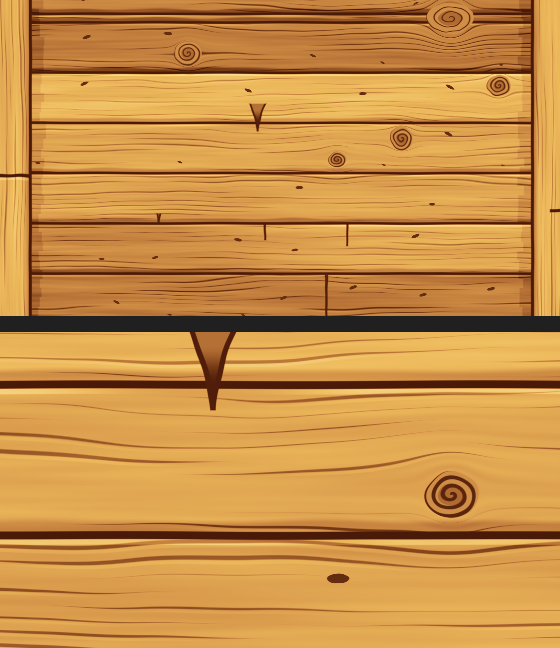
Top: the whole. Bottom: its middle third, enlarged.
A WebGL 2 fragment shader for this texture:

```glsl
#version 300 es
precision highp float;

uniform vec2 u_resolution;
out vec4 fragColor;

// Layout, in units of the canvas height
const float PITCH = 0.159;
const float FIRST_SEAM = 0.134;
const float EXTRA_SEAM = 0.956;
const float SEAM_HALF = 0.0042;
const float LEFT_EDGE = 0.096;
const float RIGHT_EDGE = 1.685;
const float PLANK_GRAIN = 62.0;
const float POST_GRAIN = 85.0;
const float STROKE_HALF = 0.0022;

// Wood tones from dark to light; a tone is a position along this ramp
const vec3 WOOD[6] = vec3[6](
    vec3(0.29, 0.10, 0.03), vec3(0.49, 0.25, 0.09), vec3(0.71, 0.44, 0.21),
    vec3(0.84, 0.59, 0.29), vec3(0.93, 0.73, 0.36), vec3(0.97, 0.86, 0.55));
const float ROW_TONE[7] = float[7](2.35, 2.7, 3.4, 3.5, 4.0, 2.35, 2.6);

// Knots: centre, radius, vertical squash
const vec4 KNOTS[5] = vec4[5](
    vec4(0.595, 0.831, 0.043, 1.1), vec4(1.579, 0.729, 0.038, 1.15),
    vec4(1.271, 0.562, 0.036, 0.95), vec4(1.067, 0.495, 0.029, 1.2),
    vec4(1.424, 0.943, 0.075, 1.6));
// Splits: x, top, length, half width at the top
const vec4 SPLITS[5] = vec4[5](
    vec4(0.838, 0.296, 0.056, 0.004), vec4(1.099, 0.296, 0.075, 0.004),
    vec4(1.033, 0.134, 0.150, 0.005), vec4(0.815, 0.672, 0.088, 0.027),
    vec4(0.502, 0.324, 0.030, 0.008));

vec2 hash2(vec2 p) {
    p = vec2(dot(p, vec2(127.1, 311.7)), dot(p, vec2(269.5, 183.3)));
    return fract(sin(p) * 43758.5);
}

float gradientNoise(vec2 p) {
    vec2 i = floor(p), f = fract(p), u = f * f * (3.0 - 2.0 * f);
    vec2 e = vec2(1.0, 0.0);
    float a = dot(hash2(i) * 2.0 - 1.0, f);
    float b = dot(hash2(i + e.xy) * 2.0 - 1.0, f - e.xy);
    float c = dot(hash2(i + e.yx) * 2.0 - 1.0, f - e.yx);
    float d = dot(hash2(i + e.xx) * 2.0 - 1.0, f - e.xx);
    return mix(mix(a, b, u.x), mix(c, d, u.x), u.y);
}

// Smooth coverage of the region where a distance is negative
float cover(float d) {
    float soft = 0.8 / u_resolution.y;
    return 1.0 - smoothstep(-soft, soft, d);
}

vec3 woodColor(float tone) {
    float t = clamp(tone, 0.0, 4.99);
    int i = int(t);
    return mix(WOOD[i], WOOD[i + 1], fract(t));
}

// Tone offset of tapered strokes and soft streaks; q.x runs along the grain
float grain(vec2 q, float seed, float density) {
    float v = q.y * density + 2.0 * gradientNoise(vec2(q.x * 2.3, q.y * 8.0) + seed)
            + 0.35 * gradientNoise(vec2(q.x * 9.0, q.y * 14.0) + seed);
    float id = floor(v), across = (fract(v) - 0.5) / density;
    float life = gradientNoise(vec2(q.x * 2.6 + id * 3.7, id * 1.93 + seed));
    float halfWidth = STROKE_HALF * smoothstep(-0.1, 0.4, life);
    float stroke = cover(abs(across) - halfWidth) * smoothstep(-0.1, 0.08, life);
    float glow = cover(abs(across + 0.004) - halfWidth) * smoothstep(0.0, 0.3, life);
    float streak = gradientNoise(vec2(q.x * 1.8, q.y * 30.0) + seed);
    float fiber = gradientNoise(vec2(q.x * 5.0, q.y * 120.0) + seed);
    return 0.9 * streak + 0.45 * fiber + 0.4 * glow - 1.9 * stroke;
}

float plankTone(vec2 p) {
    float wave = 0.0025 * gradientNoise(vec2(p.x * 5.0, floor(p.y / PITCH)));
    float level = (p.y + wave - FIRST_SEAM) / PITCH;
    float row = floor(level), up = fract(level) * PITCH, down = PITCH - up;
    float extra = p.y + wave - EXTRA_SEAM;
    if (row > 4.5) { // the top board is divided once more
        if (extra > 0.0) up = extra; else down = min(down, -extra);
    }
    float tone = ROW_TONE[int(clamp(row + 1.0, 0.0, 6.0))];
    if (row == 0.0) tone += 0.9 * smoothstep(0.5, 1.2, p.x);

    // Grain parts around the knots
    vec2 q = p;
    for (int i = 0; i < 5; i++) {
        vec2 d = p - KNOTS[i].xy;
        float r = KNOTS[i].z * 0.8;
        q.y -= r * r * d.y / max(dot(d, d), r * r) * exp(-dot(d, d) * 60.0);
    }
    tone += grain(q, row * 17.3 + 5.0, PLANK_GRAIN);

    // Worn board ends, shaded lower lip and lit upper edge
    float end = min(p.x - LEFT_EDGE, RIGHT_EDGE - p.x);
    float worn = 0.025 + 0.025 * hash2(vec2(floor(p.y * 34.0), step(1.0, p.x))).x;
    tone -= 0.55 * cover(end - worn);
    float lip = 0.015 + 0.008 * gradientNoise(vec2(p.x * 7.0, row));
    tone -= 1.2 * (1.0 - smoothstep(lip - 0.004, lip + 0.004, up));
    tone += 1.1 * cover(down - 0.010) * smoothstep(-0.4, 0.1, gradientNoise(vec2(p.x * 4.0, row + 0.5)));

    // Scattered nicks
    vec2 cell = vec2(floor(p.x / 0.21), row), rnd = hash2(cell + 3.0);
    vec2 nick = vec2(p.x - (cell.x + 0.2 + 0.6 * rnd.x) * 0.21, up - mix(0.025, 0.135, rnd.y * rnd.y));
    nick.y += nick.x * (rnd.x - 0.5);
    float size = 0.005 + 0.008 * rnd.y + 0.004 * gradientNoise(p * 90.0);
    float chip = cover(length(nick * vec2(1.0, 2.4)) - size) * step(0.35, hash2(cell + 9.0).x);
    tone = mix(tone, 0.5, chip);

    tone = mix(tone, 0.0, cover(min(up, down) - SEAM_HALF));

    // Spiral knots
    for (int i = 0; i < 5; i++) {
        vec2 d = (p - KNOTS[i].xy) * vec2(1.0, KNOTS[i].w);
        float r = KNOTS[i].z, len = length(d) + 0.006 * gradientNoise(p * 35.0);
        float turn = len / r * 3.0 + atan(d.y, d.x) / 6.2832;
        float line = abs(fract(turn) - 0.5) * r / 3.0;
        float width = 0.0021 + 0.0012 * gradientNoise(p * 28.0 + 4.0);
        float ringed = mix(2.8 - 0.9 * cover(len - r * 0.5), 0.3, cover(line - width));
        tone = mix(tone, ringed, cover(len - r));
    }

    // Tapered splits
    for (int i = 0; i < 5; i++) {
        vec4 s = SPLITS[i];
        float t = (s.y - p.y) / s.z, taper = pow(clamp(1.0 - t, 0.0, 1.0), 1.5);
        float d = abs(p.x - s.x + 0.004 * gradientNoise(p * 30.0)) - mix(0.003, s.w, taper);
        float inside = cover(max(d, max(p.y - s.y, s.y - s.z - p.y)));
        tone = mix(tone, mix(0.1, 2.0, cover(d + 0.006) * smoothstep(0.7, 0.2, t)), inside);
    }
    return tone;
}

float postTone(vec2 p) {
    bool left = p.x < 1.0;
    float tone = 3.8 + grain(p.yx, left ? 2.0 : 31.0, POST_GRAIN);
    float edge = left ? LEFT_EDGE - p.x : p.x - RIGHT_EDGE;
    tone -= 1.1 * (1.0 - smoothstep(0.004, 0.024, edge));
    float cut = p.y - (left ? 0.444 : 0.333) + 0.004 * gradientNoise(p * 25.0);
    float joint = abs(cut) - 0.005;
    if (!left) joint = max(joint, 1.74 - p.x);
    tone += 0.8 * cover(abs(cut + 0.010) - 0.004) * step(p.x, 1.0);
    return mix(tone, 0.0, cover(joint));
}

void main() {
    vec2 p = gl_FragCoord.xy / u_resolution.y;
    float side = max(LEFT_EDGE - p.x, p.x - RIGHT_EDGE);
    float tone = side > 0.0 ? postTone(p) : plankTone(p);
    // Dark gap between posts and planks
    float gap = abs(side + 0.002 * gradientNoise(vec2(p.y * 8.0, 2.0))) - 0.0048;
    fragColor = vec4(woodColor(mix(tone, 0.0, cover(gap))), 1.0);
}
```
